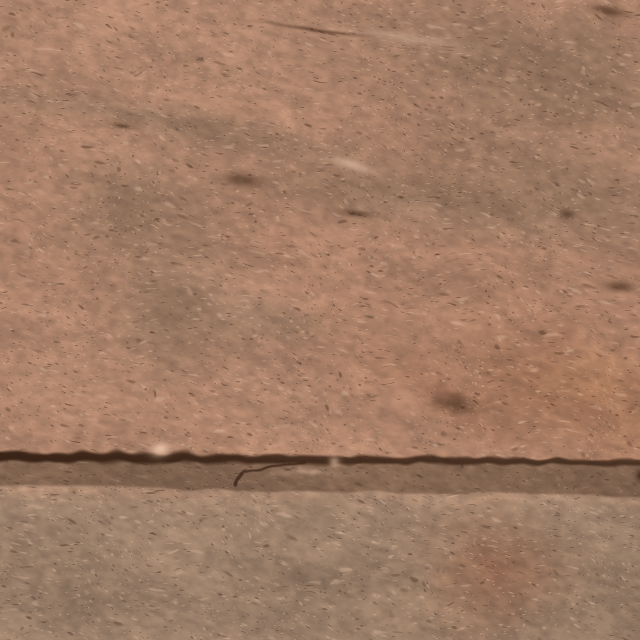
A WebGL 2 fragment shader for this texture:

```glsl
#version 300 es
precision highp float;
uniform vec2 u_resolution;
out vec4 outColor;

const vec3 CLAY = vec3(0.665, 0.500, 0.405);
const vec3 PALE_CLAY = vec3(0.715, 0.550, 0.450);
const vec3 LOWER_CLAY = vec3(0.620, 0.510, 0.425);
const vec3 GREY = vec3(0.500, 0.410, 0.335);
const vec3 RUST = vec3(0.540, 0.365, 0.275);
const vec3 AMBER = vec3(0.640, 0.440, 0.315);
const vec3 MORTAR = vec3(0.475, 0.370, 0.295);
const vec3 CRACK = vec3(0.210, 0.125, 0.075);
const vec3 CHALK = vec3(0.830, 0.690, 0.590);
const float GRAIN_TILT = -0.28;
const float STAIN_TILT = -0.16;
const float GRAIN_AMOUNT = 0.13;
const float CLOUD_AMOUNT = 0.11;

// Grey stains: centre, radii
const int STAIN_COUNT = 10;
const vec4 STAINS[STAIN_COUNT] = vec4[](
  vec4(0.24, 0.810, 0.26, 0.026), vec4(0.88, 0.880, 0.24, 0.100),
  vec4(0.20, 0.670, 0.12, 0.080), vec4(0.27, 0.500, 0.07, 0.110),
  vec4(0.64, 0.680, 0.24, 0.040), vec4(0.90, 0.700, 0.20, 0.060),
  vec4(0.42, 0.495, 0.10, 0.030), vec4(0.10, 0.100, 0.12, 0.090),
  vec4(0.48, 0.080, 0.15, 0.060), vec4(0.97, 0.060, 0.13, 0.080));

// Small dark marks: centre, radii
const int MARK_COUNT = 8;
const vec4 MARKS[MARK_COUNT] = vec4[](
  vec4(0.890, 0.668, 0.013, 0.007), vec4(0.950, 0.984, 0.026, 0.007),
  vec4(0.965, 0.553, 0.024, 0.008), vec4(0.380, 0.718, 0.028, 0.010),
  vec4(0.500, 0.954, 0.075, 0.003), vec4(0.190, 0.800, 0.014, 0.004),
  vec4(0.555, 0.667, 0.020, 0.005), vec4(0.710, 0.370, 0.036, 0.014));

float hash(vec2 p) {
  uvec2 q = uvec2(ivec2(p)) * uvec2(1597u, 3571u);
  uint n = (q.x ^ q.y) * 747796u + 28913u;
  n = ((n >> 15u) ^ n) * 277803u;
  n = ((n >> 13u) ^ n) * 919393u;
  return float((n >> 8u) & 65535u) / 65535.0;
}

float noise(vec2 p) {
  vec2 i = floor(p), f = fract(p);
  f = f * f * (3.0 - 2.0 * f);
  return mix(mix(hash(i), hash(i + vec2(1, 0)), f.x),
             mix(hash(i + vec2(0, 1)), hash(i + vec2(1, 1)), f.x), f.y);
}

float fbm(vec2 p) {
  float sum = 0.0, gain = 0.5;
  for (int i = 0; i < 4; i++) {
    sum += gain * noise(p);
    p = p * 2.03 + 17.3;
    gain *= 0.5;
  }
  return sum / 0.9375;
}

vec2 rotate(vec2 p, float a) {
  return vec2(cos(a) * p.x + sin(a) * p.y, cos(a) * p.y - sin(a) * p.x);
}

// Soft ellipse, 1 at its centre
float blob(vec2 p, vec4 shape, float tilt) {
  vec2 d = rotate(p - shape.xy, tilt) / shape.zw;
  return exp(-dot(d, d));
}

float segment(vec2 p, vec2 a, vec2 b) {
  vec2 d = b - a;
  return length(p - a - d * clamp(dot(p - a, d) / dot(d, d), 0.0, 1.0));
}

// One scattered tilted fleck per cell; density is the share of filled cells
float flecks(vec2 p, float scale, float density, float seed) {
  vec2 q = rotate(p, GRAIN_TILT) * vec2(scale, scale * 1.6) + seed;
  vec2 cell = floor(q);
  vec2 centre = 0.35 + 0.3 * vec2(hash(cell + 31.0), hash(cell + 57.0));
  vec2 d = rotate(fract(q) - centre, hash(cell + 83.0) - 0.5);
  float size = mix(0.12, 0.30, hash(cell + 11.0));
  float shape = 1.0 - smoothstep(0.3, 1.1, length(d * vec2(0.8, 1.4)) / size);
  return shape * step(hash(cell), density) * mix(0.35, 1.0, hash(cell + 7.0));
}

void main() {
  vec2 p = gl_FragCoord.xy / u_resolution;
  vec2 grain = rotate(p, GRAIN_TILT);
  vec2 warp = vec2(fbm(p * 9.0), fbm(p * 9.0 + 40.0)) - 0.5;
  vec2 w = p + warp * vec2(0.09, 0.05);

  // Joint lines
  float crackY = 0.289 - 0.009 * p.x + 0.005 * (noise(vec2(p.x * 38.0, 3.0)) - 0.5);
  float lipY = 0.240 - 0.016 * p.x + 0.007 * (noise(vec2(p.x * 24.0, 9.0)) - 0.5);
  float lower = 1.0 - smoothstep(-0.003, 0.003, p.y - lipY);
  float joint = (1.0 - lower) * (1.0 - smoothstep(-0.003, 0.003, p.y - crackY));

  // Broad colour of the two slabs
  vec3 col = mix(CLAY, PALE_CLAY, 0.65 * blob(w, vec4(0.25, 0.98, 0.55, 0.20), 0.0));
  col = mix(col, PALE_CLAY, 0.55 * blob(w, vec4(0.38, 0.47, 0.07, 0.18), 0.5));
  col = mix(col, PALE_CLAY, 0.45 * blob(w, vec4(0.08, 0.45, 0.12, 0.12), 0.0));
  col = mix(col, AMBER, 0.55 * blob(w, vec4(0.90, 0.38, 0.20, 0.09), -0.3));
  col = mix(col, LOWER_CLAY, lower);
  for (int i = 0; i < STAIN_COUNT; i++)
    col = mix(col, GREY, 0.46 * blob(w, STAINS[i], STAIN_TILT));
  col = mix(col, RUST, 0.70 * lower * blob(w, vec4(0.76, 0.10, 0.085, 0.09), 0.0));
  col = mix(col, RUST, 0.35 * blob(w, vec4(0.68, 0.385, 0.11, 0.03), -0.5));

  // Worn pale rims beside the joint
  float rim = exp(-abs(p.y - lipY + 0.008) / 0.010) * lower;
  rim += 0.5 * exp(-abs(p.y - crackY - 0.014) / 0.012) * step(crackY, p.y);
  col = mix(col, PALE_CLAY, 0.75 * rim * noise(p * vec2(18.0, 40.0)));

  // Mortar and its splits
  col = mix(col, MORTAR, joint * 0.9);
  float split = min(segment(w, vec2(0.380, 0.240), vec2(0.393, 0.262)),
                    segment(w, vec2(0.393, 0.262), vec2(0.480, 0.270)) + 0.002);
  float splitMask = 1.0 - smoothstep(0.002, 0.007, split);
  col = mix(col, CRACK, 0.75 * joint * splitMask);
  col = mix(col, CHALK, 0.45 * joint * blob(w, vec4(0.50, 0.256, 0.045, 0.006), 0.1));

  // Cloudy stone grain
  col *= 1.0 + CLOUD_AMOUNT * (fbm(grain * vec2(9.0, 22.0)) - 0.5) * 2.0;
  col *= 1.0 + GRAIN_AMOUNT * (fbm(grain * vec2(65.0, 110.0) + 9.0) - 0.5) * 2.0;

  // Flecks at several sizes
  for (int i = 0; i < 3; i++) {
    float scale = 34.0 + 24.0 * float(i), seed = 100.0 + 37.0 * float(i);
    col = mix(col, CHALK, 0.48 * flecks(w, scale, 0.28, seed) * (1.0 - 0.6 * joint));
    col = mix(col, CRACK, 0.38 * flecks(w, scale * 1.15, 0.17, seed + 200.0));
  }

  // Distinct marks and chips
  vec2 m = p + warp * 0.012;
  for (int i = 0; i < MARK_COUNT; i++)
    col = mix(col, CRACK, 0.52 * blob(m, MARKS[i], -0.12));
  col = mix(col, CHALK, 0.75 * blob(m, vec4(0.547, 0.741, 0.032, 0.007), -0.3));
  col = mix(col, CHALK, 0.45 * blob(m, vec4(0.640, 0.940, 0.075, 0.008), -0.15));

  // Ragged shadow under the upper slab
  float ragged = noise(vec2(p.x * 55.0, p.y * 70.0));
  float halfWidth = mix(0.0095, 0.0045, smoothstep(0.2, 0.95, p.x)) * (0.55 + 0.8 * ragged);
  float shadow = 1.0 - smoothstep(halfWidth * 0.4, halfWidth + 0.003, abs(p.y - crackY + 0.002));
  col = mix(col, CRACK, shadow * mix(0.95, 0.7, p.x));
  col = mix(col, CRACK, 0.7 * blob(m, vec4(1.0, 0.256, 0.007, 0.009), 0.0));
  col = mix(col, CHALK, 0.65 * blob(m, vec4(0.525, 0.280, 0.009, 0.009), 0.6));
  col = mix(col, CHALK * 1.08, 0.95 * blob(m, vec4(0.247, 0.300, 0.014, 0.011), 0.3));

  outColor = vec4(clamp(col, 0.0, 1.0), 1.0);
}
```
